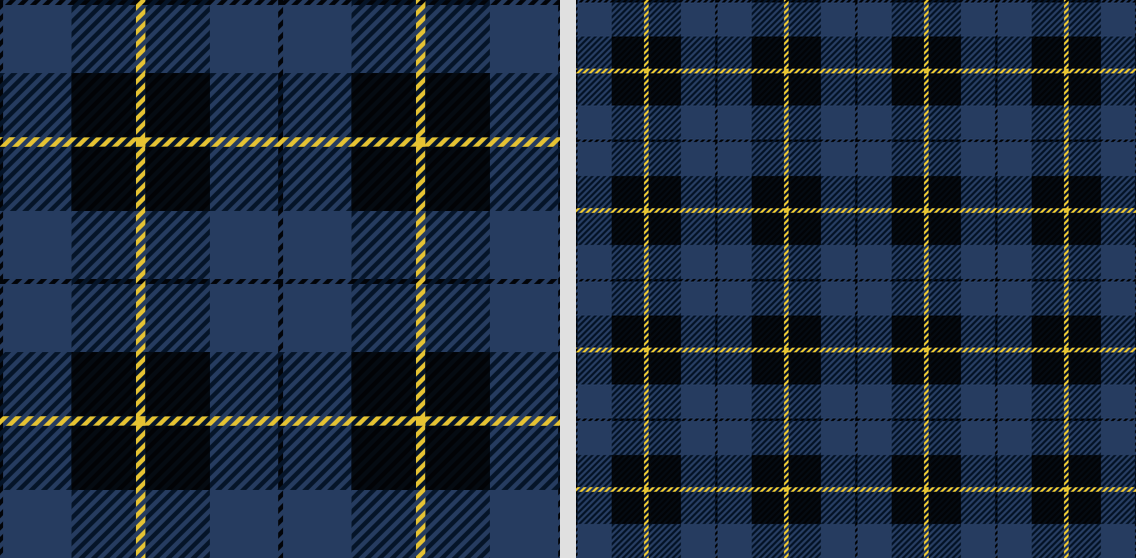
Left: one tile. Right: repeated 2 by 2.
A WebGL 2 fragment shader for this pattern:

```glsl
#version 300 es
precision highp float;
// A blue and black tartan with thin gold and black lines, two setts each way.
// One stripe function colours both thread directions; a diagonal twill
// of 45 ribs decides which of the two threads lies on top.
uniform vec2 u_resolution;
out vec4 outColor;

// Soft step: 1 where the signed distance d is positive
float cover(float d, float soft) {
  return smoothstep(-soft, soft, d);
}

// Thread colour at position s across the cloth; alpha marks the dark band
vec4 thread(float s, float soft) {
  const vec3 blue = vec3(0.150, 0.235, 0.375);
  const vec3 navy = vec3(0.018, 0.080, 0.155);
  const vec3 black = vec3(0.008, 0.015, 0.030);
  const vec3 gold = vec3(0.900, 0.765, 0.200);

  float d = abs(fract(2.0 * s) - 0.5);   // distance from the gold line
  float band = cover(0.247 - d, soft);
  float goldLine = cover(0.017 - d, soft);
  float blackLine = cover(d - 0.4912, soft);

  vec3 color = mix(blue, navy, band);
  color = mix(color, black, blackLine);
  color = mix(color, gold, goldLine);
  return vec4(color, band * (1.0 - goldLine));
}

void main() {
  vec2 uv = gl_FragCoord.xy / u_resolution;
  float pixel = 1.0 / min(u_resolution.x, u_resolution.y);

  // Vertical and horizontal threads
  vec4 warp = thread(uv.x - 0.0012, 1.2 * pixel);
  vec4 weft = thread(uv.y + 0.0045, 1.2 * pixel);

  // Twill ribs rising to the right, half of each rib for either thread
  float rib = fract(45.0 * (uv.x - uv.y) + 0.45);
  float weftOnTop = cover(0.25 - abs(rib - 0.5), 45.0 * pixel);
  vec3 color = mix(warp.rgb, weft.rgb, weftOnTop);

  // Where dark bands cross, near black with a faint rib
  vec3 crossing = mix(vec3(0.018, 0.042, 0.070), vec3(0.006, 0.012, 0.022), weftOnTop);
  color = mix(color, crossing, warp.a * weft.a);

  outColor = vec4(color, 1.0);
}
```
